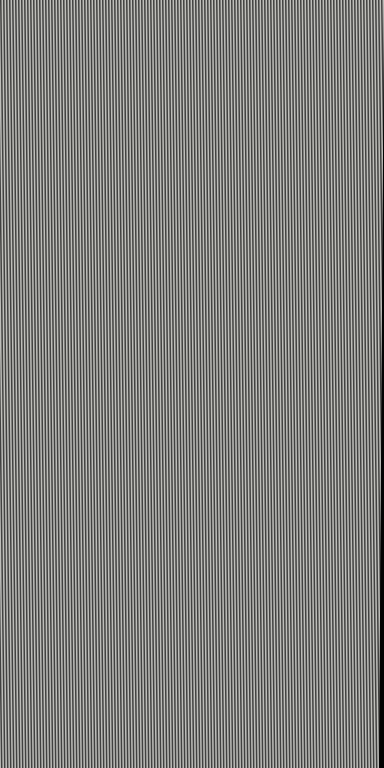
Reproduce this pattern procedurally as a Shadertoy shader.

```glsl
#define STRIPES 256.0     // repeats across the canvas width
#define LIGHT_SHARE 0.5   // light part of each repeat
#define EDGE_FOOT 0.9870  // right end of the stripes at the bottom
#define LEAN 0.013        // sideways drift from bottom to top
#define LIGHT vec3(0.99, 0.99, 0.97)
#define DARK vec3(0.01)

// Integral of a square wave of period one
float stripeIntegral(float u) {
    return floor(u) * LIGHT_SHARE + min(fract(u), LIGHT_SHARE);
}

// Share of light averaged over a window, exact for very fine stripes
float stripeCoverage(float u, float window) {
    return (stripeIntegral(u + 0.5 * window) - stripeIntegral(u - 0.5 * window)) / window;
}

void mainImage(out vec4 fragColor, in vec2 fragCoord) {
    vec2 uv = fragCoord / iResolution.xy;
    float pixel = 1.0 / iResolution.x;

    // Distance leftward from the leaning right end
    float inset = EDGE_FOOT + LEAN * uv.y - uv.x;

    // Fine leaning stripes
    float light = stripeCoverage(inset * STRIPES, pixel * STRIPES);

    // Plain dark margin beyond the last stripe
    light *= clamp(inset / pixel + 0.5, 0.0, 1.0);

    fragColor = vec4(mix(DARK, LIGHT, light), 1.0);
}
```
